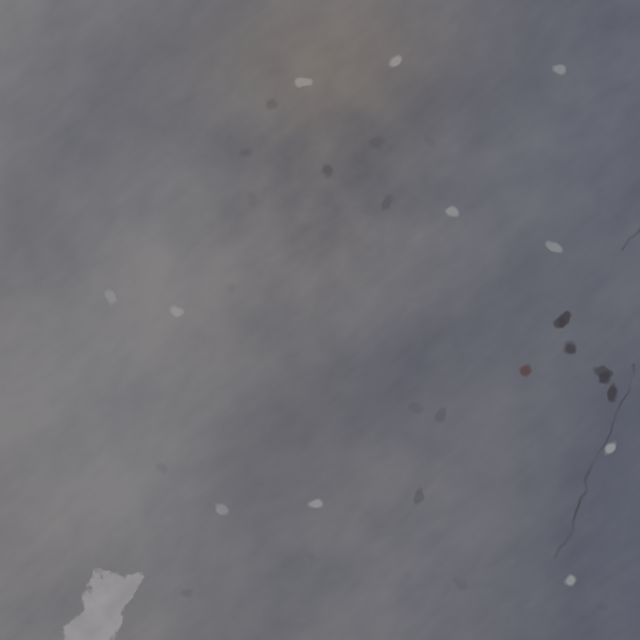
A Shadertoy shader for this texture:

```glsl
// Worn grey concrete: soft stains, pale flecks, dark pits, a paint scrap and fine cracks.

const vec3 DARK_GREY  = vec3(0.385, 0.387, 0.416);
const vec3 LIGHT_GREY = vec3(0.488, 0.482, 0.490);
const vec3 WARM_TINT  = vec3(0.022, 0.004, -0.022);
const vec3 COOL_TINT  = vec3(-0.012, -0.002, 0.014);
const vec3 FLECK      = vec3(0.62, 0.62, 0.62);
const vec3 PAINT      = vec3(0.60, 0.59, 0.60);
const vec3 PIT        = vec3(0.25, 0.24, 0.26);
const vec3 RUST       = vec3(0.34, 0.25, 0.25);
const vec2 WARM_CENTER = vec2(0.53, 0.91);
const vec2 WORN_CENTER = vec2(0.50, 0.70);
const vec2 PIT_CLUSTER = vec2(0.89, 0.46);
const float STREAK_ANGLE = 0.70;
const float SOFTNESS = 0.004;
const int FLECK_COUNT = 11;
const int PIT_COUNT = 7;
const int STAIN_COUNT = 16;

vec2 hash2(vec2 p) {
    vec3 q = fract(p.xyx * vec3(0.1031, 0.1030, 0.0973));
    q += dot(q, q.yzx + 33.33);
    return fract((q.xx + q.yz) * q.zy);
}

mat2 rotation(float a) {
    float c = cos(a), s = sin(a);
    return mat2(c, -s, s, c);
}

float cornerSlope(vec2 cell, vec2 offset, vec2 local) {
    float a = 6.2832 * hash2(cell + offset + 57.0).x;
    return dot(vec2(cos(a), sin(a)), local - offset);
}

float gradientNoise(vec2 p) {
    vec2 i = floor(p), f = fract(p);
    vec2 u = f * f * f * (f * (f * 6.0 - 15.0) + 10.0);
    return mix(mix(cornerSlope(i, vec2(0, 0), f), cornerSlope(i, vec2(1, 0), f), u.x),
               mix(cornerSlope(i, vec2(0, 1), f), cornerSlope(i, vec2(1, 1), f), u.x), u.y);
}

float fbm(vec2 p) {
    float sum = 0.0, amp = 1.0;
    for (int i = 0; i < 4; i++) {
        sum += amp * gradientNoise(p);
        p = rotation(0.6) * p * 2.03 + 17.0;
        amp *= 0.5;
    }
    return sum;
}

float glow(vec2 p, vec2 center, vec2 size) {
    vec2 d = (p - center) / size;
    return exp(-dot(d, d));
}

// Soft, ragged oval spot.
float spot(vec2 p, vec2 center, float radius, vec2 seed) {
    vec2 d = rotation(3.1416 * seed.x) * (p - center);
    d.x *= mix(1.0, 1.8, seed.y);
    float ragged = 0.55 * radius * gradientNoise(p * 80.0 + seed * 40.0);
    return 1.0 - smoothstep(-SOFTNESS, SOFTNESS, length(d) + ragged - radius);
}

// Thin wandering line with uneven depth.
float crack(vec2 p, vec2 a, vec2 b) {
    p.x += 0.020 * gradientNoise(p * 14.0) + 0.006 * gradientNoise(p * 50.0);
    vec2 ab = b - a;
    float t = clamp(dot(p - a, ab) / dot(ab, ab), 0.0, 1.0);
    float line = 1.0 - smoothstep(0.0, 0.0045, length(p - a - ab * t));
    return line * clamp(0.65 + 1.2 * gradientNoise(p * 22.0 + 8.0), 0.0, 1.0);
}

vec3 concrete(vec2 p) {
    vec2 along = rotation(STREAK_ANGLE) * p;
    float worn = glow(p, WORN_CENTER, vec2(0.16, 0.17));
    float warm = glow(p, WARM_CENTER, vec2(0.19, 0.13));
    float broad = fbm(along * vec2(2.2, 3.4) + 3.7);
    float mottle = fbm(p * 15.0 + 9.0);
    float streaks = fbm(along * vec2(22.0, 58.0));

    float tone = 0.47 + 0.80 * (0.5 - p.x) + 0.62 * broad;
    tone += 0.25 * warm - 0.12 * worn + 0.15 * glow(p, vec2(0.33, 0.25), vec2(0.25));
    tone += (0.13 + 0.24 * worn) * mottle + 0.12 * streaks;
    vec3 color = mix(DARK_GREY, LIGHT_GREY, clamp(tone, -0.2, 1.15));
    float hue = gradientNoise(p * 3.0 + 21.0);
    color += WARM_TINT * (warm + 0.3 * worn + 0.25 * hue);
    return color + COOL_TINT * smoothstep(0.45, 1.0, p.x) * (1.0 - warm);
}

void mainImage(out vec4 fragColor, in vec2 fragCoord) {
    vec2 p = fragCoord / iResolution.xy;
    vec3 color = concrete(p);

    // Faint stains, gathered around the worn middle and the lower right
    for (int i = 0; i < STAIN_COUNT; i++) {
        vec2 h = hash2(vec2(i, 4)), k = hash2(vec2(i, 15));
        vec2 center = i % 2 == 0 ? WORN_CENTER + (h - 0.5) * vec2(0.36, 0.34)
                                 : vec2(sqrt(h.x), 0.4 * h.y);
        color = mix(color, PIT, mix(0.08, 0.32, k.x * k.x) * spot(p, center, mix(0.006, 0.014, k.y), k));
    }

    // Cracks near the right edge
    float cracks = max(crack(p, vec2(0.87, 0.13), vec2(0.99, 0.43)),
                       crack(p, vec2(0.97, 0.61), vec2(1.02, 0.66)));
    color = mix(color, PIT, 0.55 * cracks);

    // Clustered pits, the first one rusty
    for (int i = 0; i < PIT_COUNT; i++) {
        vec2 h = hash2(vec2(i, 31)), k = hash2(vec2(i, 42));
        vec2 center = PIT_CLUSTER + (h - 0.5) * vec2(0.14, 0.15);
        color = mix(color, i == 0 ? RUST : PIT, mix(0.45, 0.85, k.x) * spot(p, center, mix(0.009, 0.014, k.y), k));
    }

    // Pale flecks, denser to the right
    for (int i = 0; i < FLECK_COUNT; i++) {
        vec2 h = hash2(vec2(i, 63)), k = hash2(vec2(i, 78));
        color = mix(color, FLECK, mix(0.35, 0.9, k.x) * spot(p, vec2(sqrt(h.x), h.y), mix(0.007, 0.013, k.y), k));
    }

    // Slanted scrap of paint at the lower left
    vec2 q = abs(vec2(p.x - 0.5 * p.y - 0.138, p.y)) - vec2(0.038, 0.100);
    float scrap = max(q.x, q.y) + 0.016 * fbm(p * 32.0);
    float wear = 0.85 + 0.25 * fbm(p * 28.0 + 5.0);
    color = mix(color, PAINT, clamp(wear, 0.0, 1.0) * (1.0 - smoothstep(-SOFTNESS, SOFTNESS, scrap)));

    fragColor = vec4(color, 1.0);
}
```
